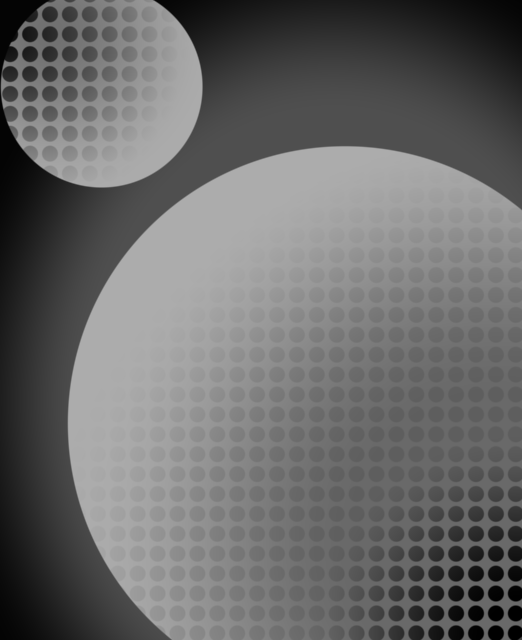
Reproduce this background procedurally as a Shadertoy shader.

```glsl
// Two grey discs with fading halftone dots over a dark, softly glowing backdrop.

const float DOT_SPACING = 0.0311;
const float DOT_RADIUS = 0.0124;

// Antialiased coverage of a disc
float discMask(vec2 p, vec2 center, float radius, float blur) {
    return 1.0 - smoothstep(-blur, blur, length(p - center) - radius);
}

// Square lattice of dots passing through the given origin
float dotGrid(vec2 p, vec2 origin, float blur) {
    vec2 cell = mod(p - origin + 0.5 * DOT_SPACING, DOT_SPACING) - 0.5 * DOT_SPACING;
    return discMask(cell, vec2(0.0), DOT_RADIUS, blur);
}

// Radial blend between two grey levels
float radialShade(vec2 p, vec2 center, vec2 range, float inner, float outer) {
    return mix(inner, outer, smoothstep(range.x, range.y, length(p - center)));
}

// Elliptical glow that falls to black in the corners
float backdrop(vec2 p) {
    float d = length((p - vec2(0.521, 0.375)) / vec2(0.573, 0.677));
    return mix(0.31, 0.015, smoothstep(0.66, 1.07, d));
}

// Large disc: dots darken toward the lower right corner
float largeDisc(vec2 p, float blur) {
    float base = radialShade(p, vec2(0.781, 0.154), vec2(0.22, 0.65), 0.41, 0.675);
    float d = length(p - vec2(0.815, 0.0));
    float ink = 0.9 * (1.0 - smoothstep(0.05, 0.33, d))
              + 0.1 * (1.0 - smoothstep(0.50, 0.80, d));
    return base * (1.0 - ink * dotGrid(p, vec2(0.806, 0.0104), blur));
}

// Small disc: dots darken toward the upper left
float smallDisc(vec2 p, float blur) {
    float base = radialShade(p, vec2(0.078, 0.948), vec2(0.0, 0.26), 0.44, 0.67);
    float d = length(p - vec2(0.0, 0.948));
    float ink = pow(max(1.0 - d / 0.30, 0.0), 1.5);
    return base * (1.0 - ink * dotGrid(p, vec2(0.0781, 0.9154), blur));
}

void mainImage(out vec4 fragColor, in vec2 fragCoord) {
    vec2 p = fragCoord / iResolution.y;
    float blur = 1.0 / iResolution.y;

    // Layer the discs over the backdrop
    float grey = backdrop(p);
    grey = mix(grey, largeDisc(p, blur), discMask(p, vec2(0.539, 0.3385), 0.433, blur));
    grey = mix(grey, smallDisc(p, blur), discMask(p, vec2(0.1589, 0.8646), 0.1576, blur));

    fragColor = vec4(vec3(grey), 1.0);
}
```
